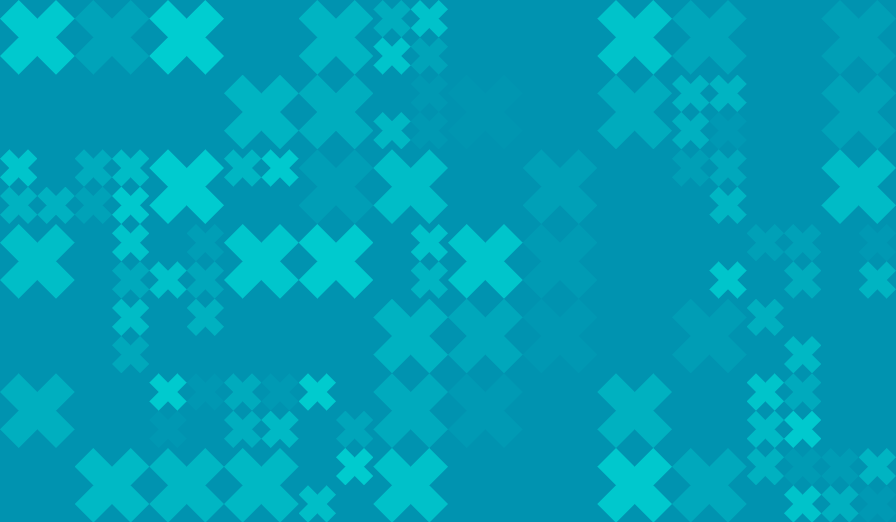
This pattern is drawn by a WebGL 1 fragment shader. Its source:

```glsl
precision highp float;

uniform vec2 u_resolution;

float hash(vec2 p) {
  return fract(sin(dot(p, vec2(127.1, 311.7))) * 43758.5453);
}

// Cubing permutes the residues of 89, so cells get shuffled, evenly spread ranks.
float shuffledRank(vec2 cell) {
  float index = mod(cell.y * 12.0 + cell.x + 1.0, 89.0);
  return floor(mod(index * index * index + 0.5, 89.0));
}

// Coverage of a diagonal cross whose arms end on the borders of the unit cell.
float crossMask(vec2 cellPos, float pixel) {
  vec2 p = cellPos - 0.5;
  vec2 q = abs(vec2(p.x + p.y, p.x - p.y)) * 0.70711;
  float dist = max(min(q.x, q.y) - 0.1768, max(q.x, q.y) - 0.5303);
  return clamp(0.5 - dist / pixel, 0.0, 1.0);
}

void main() {
  // Twelve columns, with rows counted down from the top edge.
  vec2 fromTop = vec2(gl_FragCoord.x, u_resolution.y - gl_FragCoord.y);
  vec2 grid = fromTop * 12.0 / u_resolution.x;
  float pixel = 12.0 / u_resolution.x;
  float rank = shuffledRank(floor(grid));
  float opacity = 0.0;

  if (rank < 37.5) {
    // One large cross
    float tone = fract(rank * 0.618 + 0.3);
    opacity = mix(0.04, 1.0, tone) * crossMask(fract(grid), pixel);
  } else if (rank < 60.5) {
    // Up to four small crosses
    vec2 fine = grid * 2.0;
    vec2 quarter = floor(fine);
    float present = step(hash(quarter + 5.3), 0.7);
    float tone = hash(quarter + 41.7);
    opacity = present * mix(0.03, 0.95, tone) * crossMask(fract(fine), pixel * 2.0);
  }

  vec3 deepTeal = vec3(0.0, 0.576, 0.69);
  vec3 brightAqua = vec3(0.0, 0.808, 0.816);
  gl_FragColor = vec4(mix(deepTeal, brightAqua, opacity), 1.0);
}
```
